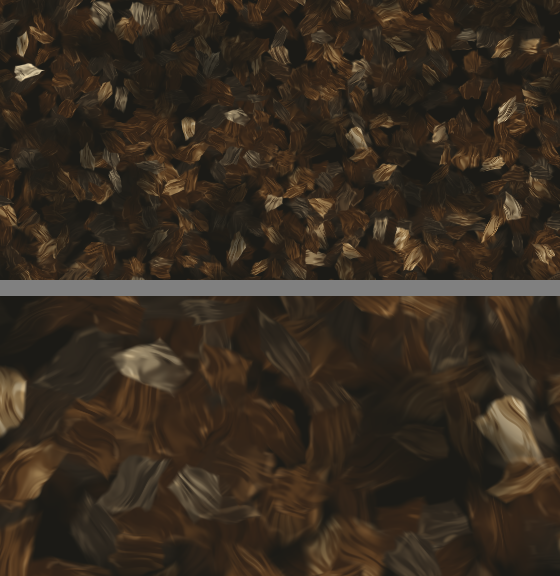
Top: the whole. Bottom: its middle third, enlarged.
A Shadertoy shader for this texture:

```glsl
float hash(vec2 p) {
    return fract(sin(dot(p, vec2(127.1, 311.7))) * 43758.5453);
}

float noise(vec2 p) {
    vec2 i = floor(p), f = fract(p);
    f = f * f * (3.0 - 2.0 * f);
    return mix(mix(hash(i), hash(i + vec2(1, 0)), f.x),
               mix(hash(i + vec2(0, 1)), hash(i + vec2(1, 1)), f.x), f.y);
}

mat2 rotation(float a) {
    float c = cos(a), s = sin(a);
    return mat2(c, s, -s, c);
}

// Irregular five-sided chip with slightly ragged edges
float chipDistance(vec2 q, vec2 id) {
    q += 0.09 * (vec2(noise(q * 7.0 + id), noise(q * 7.0 - id)) - 0.5);
    float d = -1.0;
    for (int i = 0; i < 5; i++) {
        float k = float(i);
        float angle = 1.2566 * k + 0.8 * hash(id + k * 3.7);
        float reach = mix(0.2, 0.48, hash(id - k * 5.3));
        d = max(d, dot(q, vec2(cos(angle), sin(angle))) - reach);
    }
    return d;
}

// Resin through brown and amber to pearl
vec3 pearlRamp(float t) {
    vec3 c = mix(vec3(0.105, 0.10, 0.083), vec3(0.21, 0.145, 0.095), smoothstep(0.0, 0.34, t));
    c = mix(c, vec3(0.35, 0.235, 0.13), smoothstep(0.34, 0.56, t));
    c = mix(c, vec3(0.60, 0.48, 0.31), smoothstep(0.54, 0.85, t));
    return mix(c, vec3(0.83, 0.74, 0.58), smoothstep(0.85, 1.2, t));
}

void mainImage(out vec4 fragColor, in vec2 fragCoord) {
    vec2 p = fragCoord / iResolution.y;
    vec3 color = vec3(0.105, 0.102, 0.085);

    // Layers of chips, from deep and blurred to shallow and crisp
    for (int layer = 0; layer < 6; layer++) {
        float depth = float(layer) / 5.0;
        vec2 g = rotation(0.4 + 1.1 * float(layer)) * p * (8.0 + 3.0 * depth) + 17.3 * float(layer);
        vec2 cell = floor(g);

        for (int y = -1; y <= 1; y++)
        for (int x = -1; x <= 1; x++) {
            vec2 id = cell + vec2(x, y);
            vec2 seed = id + 31.7 * float(layer);
            if (hash(seed + 0.3) > 0.62) continue;

            vec2 center = id + 0.15 + 0.7 * vec2(hash(seed + 1.1), hash(seed + 2.2));
            vec2 q = rotation(6.2832 * hash(seed + 4.4)) * (g - center);
            q *= vec2(0.8, mix(1.0, 1.8, hash(seed + 5.5)));
            float d = chipDistance(q, seed);
            float soft = mix(0.12, 0.035, depth);
            if (d > soft) continue;

            // One side sinks into the resin
            float rise = smoothstep(-0.5, 0.25, q.x + 0.3 * hash(seed + 6.6));
            float cover = smoothstep(soft, -soft, d) * mix(0.25, 1.0, rise);

            // Curved silky folds
            vec2 bend = q + 0.35 * noise(q * 3.0 + seed);
            float folds = 0.6 * noise(bend * vec2(3.0, 11.0) + seed)
                        + 0.4 * noise(bend * vec2(7.0, 22.0) - seed);
            float light = 0.22 + 0.17 * depth + 0.62 * depth * pow(hash(seed + 7.7), 4.0);
            vec3 chip = pearlRamp(light * (0.4 + 1.2 * folds));

            // Some chips are smoky grey instead of amber
            float luma = dot(chip, vec3(0.3, 0.59, 0.11));
            float smoky = 0.75 * smoothstep(0.5, 0.9, hash(seed + 8.8));
            chip = mix(chip, luma * vec3(1.08, 1.0, 0.82), smoky);

            // Thin glint along part of the rim
            float rim = smoothstep(0.06, 0.0, abs(d + 0.05)) * smoothstep(0.55, 0.8, noise(q * 5.0 + seed));
            chip += 0.16 * depth * rim * vec3(1.0, 0.8, 0.5);
            color = mix(color, chip, cover);
        }
    }

    // Broad darker pools of resin
    float pool = smoothstep(0.3, 0.6, noise(p * 6.0 + 9.0) * 0.6 + noise(p * 13.0) * 0.4);
    color = mix(vec3(0.105, 0.102, 0.085), color, mix(0.3, 1.0, pool));
    fragColor = vec4(color, 1.0);
}
```
